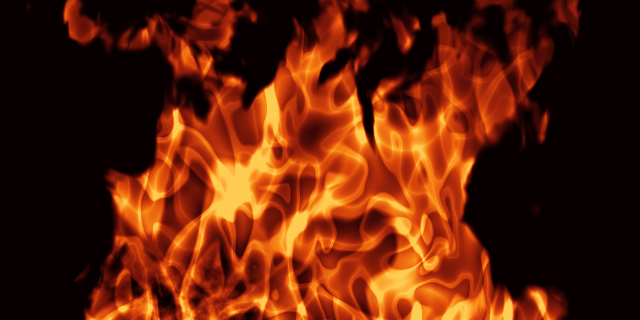
Write a Shadertoy shader that draws this texture.

```glsl
#define SWIRL 0.17
#define STRETCH vec2(1.0, 0.62)
#define SHEET_SCALE 4.2
#define SHEET_FOLDS 2.6
#define BASE_HEAT 0.13
#define SHEET_HEAT 0.56
#define VEIN_HEAT 0.30
#define HOLE_AMOUNT 1.9

vec2 hash2(vec2 p) {
    vec3 q = fract(p.xyx * vec3(0.1031, 0.1030, 0.0973));
    q += dot(q, q.yzx + 33.33);
    return fract((q.xx + q.yz) * q.zy) * 2.0 - 1.0;
}

// Gradient noise, centred on 0.5
float noise(vec2 p) {
    vec2 i = floor(p), f = fract(p);
    vec2 u = f * f * f * (f * (f * 6.0 - 15.0) + 10.0);
    vec2 e = vec2(0.0, 1.0);
    float low = mix(dot(hash2(i), f), dot(hash2(i + e.yx), f - e.yx), u.x);
    float high = mix(dot(hash2(i + e.xy), f - e.xy), dot(hash2(i + e.yy), f - e.yy), u.x);
    return 0.5 + 0.75 * mix(low, high, u.y);
}

float fbm(vec2 p) {
    float sum = 0.0, amp = 0.53;
    for (int i = 0; i < 4; i++) {
        sum += amp * noise(p);
        p = mat2(1.6, 1.2, -1.2, 1.6) * p + 7.3;
        amp *= 0.5;
    }
    return sum;
}

// Curling displacement by noise of rising frequency
vec2 swirl(vec2 p, float seed) {
    float freq = 2.8, amp = SWIRL;
    for (int i = 0; i < 4; i++) {
        vec2 q = p * freq * STRETCH + seed;
        p += amp * (vec2(noise(q), noise(q + 31.7)) - 0.5);
        freq *= 1.9;
        amp *= 0.54;
    }
    return p;
}

// Folded sheets: crisp on one side, fading on the other, with thin veins
float flameSheets(vec2 p) {
    float heat = 0.0, scale = SHEET_SCALE, weight = 1.0;
    for (int i = 0; i < 3; i++) {
        float seed = 17.0 * float(i) + 5.0;
        float n = noise(swirl(p, seed) * scale * STRETCH + seed);
        float fold = fract(n * SHEET_FOLDS);
        float sheet = smoothstep(0.0, 0.14, fold) * pow(1.0 - fold, 1.3);
        float vein = pow(max(1.0 - abs(2.0 * n - 1.0), 0.0), 14.0);
        heat += weight * (SHEET_HEAT * sheet + VEIN_HEAT * vein);
        scale *= 1.7;
        weight *= 0.72;
    }
    return heat;
}

// Ragged outline of the fire, torn open towards the top
float fireBody(vec2 p) {
    vec2 w = swirl(p, 71.0);
    float left = 0.26 + 0.19 * smoothstep(0.2, 0.7, w.y) - 0.24 * smoothstep(0.75, 0.95, w.y);
    float right = 1.60 + 0.22 * smoothstep(0.6, 1.0, w.y) + 0.16 * smoothstep(0.15, 0.0, w.y);
    float depth = min(min(w.x - left, right - w.x), 0.75 * (0.92 - w.y));
    float tearing = HOLE_AMOUNT * mix(0.6, 1.15, smoothstep(0.05, 0.8, p.y));
    float mass = 2.2 * min(depth, 0.2) + tearing * (fbm(w * vec2(5.5, 3.4) + 3.0) - 0.5);
    return smoothstep(0.0, 0.17, mass);
}

vec3 fireColor(float heat) {
    vec3 ramp[7] = vec3[7](
        vec3(0.03, 0.00, 0.00), vec3(0.23, 0.03, 0.02), vec3(0.45, 0.08, 0.03),
        vec3(0.65, 0.15, 0.04), vec3(0.87, 0.29, 0.05), vec3(0.97, 0.52, 0.08),
        vec3(1.00, 0.80, 0.32));
    float t = clamp(heat * 5.0, 0.0, 5.999);
    int k = int(t);
    return mix(ramp[k], ramp[k + 1], fract(t));
}

void mainImage(out vec4 fragColor, in vec2 fragCoord) {
    vec2 p = fragCoord / iResolution.y;
    p.x += 1.0 - 0.5 * iResolution.x / iResolution.y;

    float heat = BASE_HEAT + flameSheets(p);

    // Cooler crown and right flank
    heat *= 1.06 - 0.36 * smoothstep(0.55, 1.0, p.y);
    heat *= 1.0 - 0.3 * smoothstep(1.15, 1.6, p.x) * smoothstep(0.1, 0.5, p.y);

    // Crumbled embers at the lower left
    float embers = smoothstep(0.25, 0.0, length((p - vec2(0.6, 0.06)) * vec2(0.6, 1.0)));
    heat += embers * (1.5 * fbm(p * 22.0) - 0.95);

    fragColor = vec4(fireColor(heat * fireBody(p)), 1.0);
}
```
